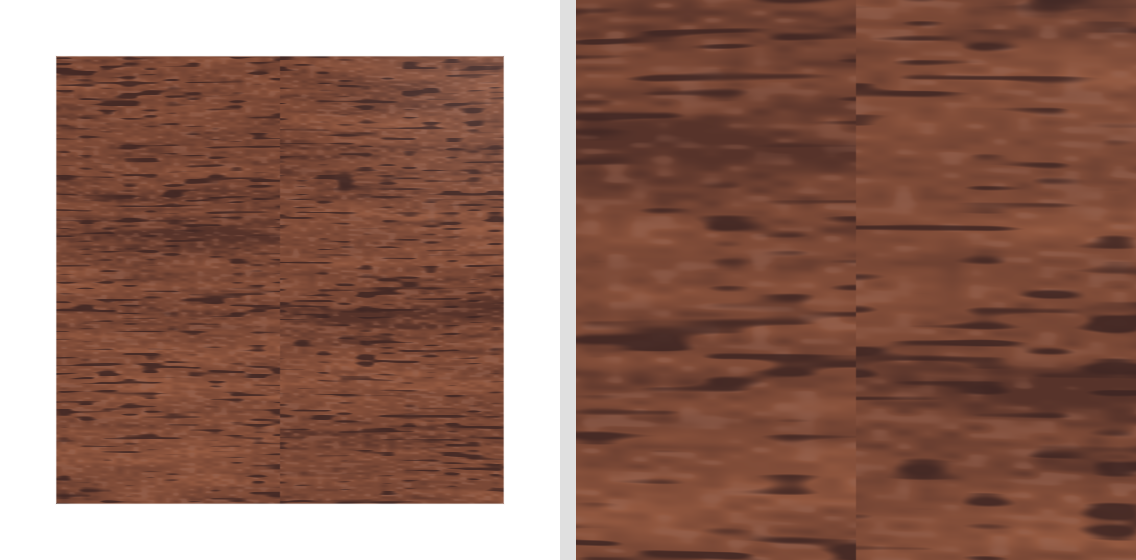
Left, the full canvas; right, a detail of the centre.
Write a WebGL 1 fragment shader that draws this texture.

```glsl
precision highp float;

uniform vec2 u_resolution;

// Layout
const float PANEL_HALF = 0.3995;
const float JOINT_X = 0.5;

// Colours
const vec3 MARGIN = vec3(1.0);
const vec3 WOOD_DARK = vec3(0.34, 0.20, 0.165);
const vec3 WOOD_MID = vec3(0.49, 0.29, 0.215);
const vec3 WOOD_LIGHT = vec3(0.61, 0.37, 0.265);
const vec3 PORE = vec3(0.24, 0.145, 0.135);
const vec3 FLECK = vec3(0.57, 0.39, 0.33);

// Whole noise cells across and up the canvas
const vec2 WARP_CELLS = vec2(4.0, 9.0);
const vec2 BROAD_CELLS = vec2(3.0, 26.0);
const vec2 STREAK_CELLS = vec2(8.0, 110.0);
const vec2 FIBRE_CELLS = vec2(70.0, 230.0);
const vec2 PORE_CELLS = vec2(26.0, 210.0);
const vec2 DENSITY_CELLS = vec2(6.0, 24.0);
const float WARP_AMOUNT = 0.008;
const float FIBRE_SLANT = 6.0;

// Dark bands of each plank: heights, half widths and strengths
const vec3 LEFT_BANDS = vec3(0.577, 0.72, 0.24);
const vec3 LEFT_WIDTHS = vec3(0.022, 0.13, 0.03);
const vec3 LEFT_DEPTHS = vec3(0.38, 0.12, 0.12);
const vec3 RIGHT_BANDS = vec3(0.445, 0.73, 0.20);
const vec3 RIGHT_WIDTHS = vec3(0.028, 0.035, 0.04);
const vec3 RIGHT_DEPTHS = vec3(0.40, 0.22, 0.22);
const float PORE_DEPTH = 0.85;
const float SHEEN = 0.09;

float hash(vec2 cell, float seed) {
  vec3 q = fract((cell.xyx + seed * 17.3) * vec3(0.1031, 0.1030, 0.0973));
  q += dot(q, q.yzx + 33.33);
  return fract((q.x + q.y) * q.z);
}

// Value noise that wraps after the given whole number of cells
float wrapNoise(vec2 uv, vec2 cells, float seed) {
  vec2 p = uv * cells;
  vec2 i = floor(p);
  vec2 f = p - i;
  f *= f * (3.0 - 2.0 * f);
  vec2 a = mod(i, cells);
  vec2 b = mod(i + 1.0, cells);
  float low = mix(hash(a, seed), hash(vec2(b.x, a.y), seed), f.x);
  float high = mix(hash(vec2(a.x, b.y), seed), hash(b, seed), f.x);
  return mix(low, high, f.y);
}

float darkBands(float y, vec3 heights, vec3 widths, vec3 depths) {
  vec3 d = (y - heights) / widths;
  return dot(exp(-d * d), depths);
}

vec3 plankColor(vec2 uv, float side) {
  float seed = 3.0 + side * 11.0;

  // Gently wandering grain lines
  vec2 grain = uv;
  grain.y += WARP_AMOUNT * (wrapNoise(uv, WARP_CELLS, seed) - 0.5);

  // Growth bands and streaks
  float broad = wrapNoise(grain, BROAD_CELLS, seed + 1.0) - 0.5;
  float streak = wrapNoise(grain, STREAK_CELLS, seed + 2.0) - 0.5;
  vec2 slanted = grain + vec2(0.0, uv.x * FIBRE_SLANT / FIBRE_CELLS.y);
  float fibre = wrapNoise(slanted, FIBRE_CELLS, seed + 3.0);
  float bands = mix(darkBands(grain.y, LEFT_BANDS, LEFT_WIDTHS, LEFT_DEPTHS),
                    darkBands(grain.y, RIGHT_BANDS, RIGHT_WIDTHS, RIGHT_DEPTHS), side);
  float tone = 0.56 + 0.34 * broad + 0.36 * streak + 0.34 * (fibre - 0.5) - bands;
  tone = clamp(tone, 0.0, 1.0);
  vec3 color = mix(WOOD_DARK, WOOD_MID, smoothstep(0.0, 0.55, tone));
  color = mix(color, WOOD_LIGHT, smoothstep(0.45, 1.0, tone));

  // Pale flecks and dark pores
  color = mix(color, FLECK, 0.4 * smoothstep(0.6, 0.95, fibre) * (1.0 - bands));
  float density = wrapNoise(grain, DENSITY_CELLS, seed + 4.0);
  float pore = wrapNoise(grain, PORE_CELLS, seed + 5.0);
  pore = smoothstep(0.64, 0.92, pore + 0.24 * (density - 0.5));
  return mix(color, PORE, PORE_DEPTH * pore);
}

void main() {
  vec2 uv = gl_FragCoord.xy / u_resolution;
  float pixel = 1.0 / min(u_resolution.x, u_resolution.y);

  // Two planks meeting at a plain joint
  float side = smoothstep(-pixel, pixel, uv.x - JOINT_X);
  vec3 color = mix(plankColor(uv, 0.0), plankColor(uv, 1.0), side);

  // Soft reflection toward the upper right corner
  float glow = smoothstep(0.5, 0.9, uv.x) * smoothstep(0.45, 0.9, uv.y);
  color += SHEEN * glow * vec3(0.6, 0.7, 0.75);

  // Square panel on a plain margin
  vec2 fromCenter = abs(uv - 0.5) - PANEL_HALF;
  float panel = 1.0 - smoothstep(-pixel, pixel, max(fromCenter.x, fromCenter.y));
  gl_FragColor = vec4(mix(MARGIN, color, panel), 1.0);
}
```
